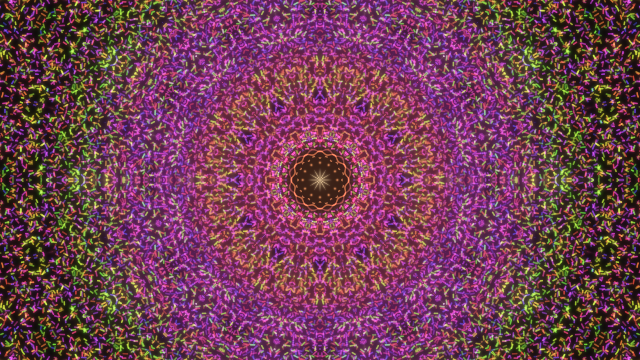
A Shadertoy shader for this background:

```glsl
// Kaleidoscope of neon confetti: the plane is folded into twelve mirrored wedges,
// filled with rotated grids of short glowing dashes, hued by radius and soft patches.
// A wine-coloured haze lies beneath, and a rosette of wavy rings and a star sits on top.

const float PI = 3.14159265;
const float WEDGE = PI / 6.0;

vec3 hash3(vec2 p) {
    vec3 q = vec3(dot(p, vec2(127.1, 311.7)), dot(p, vec2(269.5, 183.3)), dot(p, vec2(419.2, 371.9)));
    return fract(sin(q) * 43758.545);
}

mat2 turn(float a) {
    return mat2(cos(a), sin(a), -sin(a), cos(a));
}

vec3 hueColor(float h) {
    vec3 c = clamp(abs(mod(h * 6.0 + vec3(0.0, 4.0, 2.0), 6.0) - 3.0) - 1.0, 0.0, 1.0);
    return mix(vec3(1.0, 0.9, 0.85), c, 0.76);
}

float band(float r, float center, float width) {
    float d = (r - center) / width;
    return exp(-d * d);
}

float segment(vec2 p, vec2 halfAxis) {
    float t = clamp(dot(p, halfAxis) / dot(halfAxis, halfAxis), -1.0, 1.0);
    return length(p - halfAxis * t);
}

// Slow variation between -1 and 1 that gathers like hues into clusters
float patches(vec2 p) {
    return sin(p.x * 37.0 + 3.0 * sin(p.y * 29.0)) * cos(p.y * 45.0 + p.x * 13.0);
}

// Hues run from blue (0.66) over red (1.0) to green (1.3), never through cyan
float dashHue(vec2 p, vec3 rnd) {
    float r = length(p);
    float cluster = patches(p);
    float middle = 0.69 + 0.37 * rnd.x + 0.05 * cluster;
    middle += 0.05 * band(r, 0.13, 0.06) + 0.03 * band(r, 0.3, 0.06) - 0.03 * band(r, 0.5, 0.08);
    float rim = 0.67 + 0.5 * rnd.x + 0.1 * cluster;
    rim = mix(rim, 1.18 + 0.13 * rnd.x, step(rnd.z, 0.2 + 0.35 * band(r, 0.67, 0.07)));
    float hue = mix(middle, rim, step(rnd.y, smoothstep(0.42, 0.66, r)));
    float greenShare = 0.12 + 0.1 * band(r, 0.23, 0.04) + 0.05 * cluster;
    return clamp(rnd.z < greenShare ? 1.16 + 0.15 * rnd.x : hue, 0.66, 1.32);
}

vec3 dashLayer(vec2 q, float layer, float pixel) {
    const float CELL = 0.0205;
    mat2 rotation = turn(layer * 1.3 + 0.4);
    vec2 g = rotation * q / CELL;
    vec3 dark = vec3(1.0);
    for (int j = -1; j <= 1; j++)
    for (int i = -1; i <= 1; i++) {
        vec2 id = floor(g) + vec2(i, j);
        vec3 place = hash3(id + layer * 17.3);
        vec3 look = hash3(id + layer * 31.7 + 5.1);
        vec2 center = id + 0.2 + 0.6 * place.xy;
        vec2 home = center * CELL * rotation;
        float r = length(home);
        float angle = place.z * 2.0 * PI;
        vec2 axis = vec2(cos(angle), sin(angle)) * mix(0.002, 0.006, look.y);
        float d = segment((g - center) * CELL, axis);
        float core = 1.0 - smoothstep(0.0006, 0.0022 + pixel * 0.6, d);
        float glow = 0.2 * exp(-d / 0.0045);
        float rim = smoothstep(0.45, 0.85, r);
        float shown = step(fract(look.z * 7.0 + place.x), mix(0.95, 0.62, rim) + 0.12 * rim * patches(home.yx));
        shown *= smoothstep(0.08, 0.11, r);
        vec3 tint = hueColor(dashHue(home, look)) * mix(0.45, 1.0, place.y);
        dark *= 1.0 - tint * min(core * mix(0.56, 0.66, rim) + glow, 1.0) * shown;
    }
    return 1.0 - dark;
}

vec3 haze(vec2 p, float r, float a) {
    vec3 c = mix(vec3(0.23, 0.13, 0.09), vec3(0.27, 0.1, 0.15), smoothstep(0.05, 0.13, r));
    c = mix(c, vec3(0.24, 0.07, 0.23), smoothstep(0.28, 0.44, r));
    c = mix(c, vec3(0.03, 0.025, 0.02), smoothstep(0.46, 0.76, r));
    float onAxis = exp(-a * a * 80.0);
    c *= 1.0 - 0.6 * onAxis * (band(r, 0.23, 0.03) + band(r, 0.48, 0.03));
    c += vec3(0.05, 0.07, 0.01) * band(r, 0.67, 0.07) * onAxis;
    // Barred strip along the horizontal mirror line
    float bars = 0.5 + 0.5 * cos(abs(p.x) * 210.0);
    float strip = exp(-abs(p.y) / 0.016) * smoothstep(0.15, 0.25, r) * (1.0 - smoothstep(0.5, 0.8, r));
    return c + vec3(0.2, 0.14, 0.12) * bars * strip;
}

// Thin ring with soft edges, scaled by a strength that may vary around the circle
float ring(float r, float radius, float width, float strength) {
    return (1.0 - smoothstep(width * 0.3, width + 0.002, abs(r - radius))) * strength;
}

vec3 rosette(float r, float theta, float a) {
    float wave = cos(theta * 12.0);
    float beads = smoothstep(-0.3, 0.5, cos(theta * 24.0));
    float gaps = smoothstep(-0.2, 0.5, -cos(theta * 24.0));
    vec3 c = vec3(0.65, 0.34, 0.2) * ring(r, 0.076 + 0.004 * wave, 0.002, 0.85);
    c += vec3(0.5, 0.22, 0.2) * ring(r, 0.083 - 0.004 * wave, 0.002, 0.7);
    c += vec3(0.55, 0.32, 0.2) * ring(r, 0.064 - 0.003 * wave, 0.0015, beads);
    c += vec3(0.6, 0.13, 0.45) * ring(r, 0.094 + 0.003 * wave, 0.002, gaps);
    c += vec3(0.7, 0.14, 0.5) * ring(r, 0.107 + 0.003 * wave, 0.003, beads);
    c += vec3(0.3, 0.6, 0.15) * ring(r, 0.117, 0.002, gaps);
    c += vec3(0.6, 0.18, 0.45) * ring(r, 0.132 - 0.004 * wave, 0.003, gaps);
    c += vec3(0.45, 0.35, 0.15) * ring(r, 0.15, 0.002, beads);
    // Beads in the dark moat, then the pale star
    float bead = length(vec2(r - 0.048, a * 0.05));
    c += vec3(0.7, 0.42, 0.25) * exp(-bead * bead / 0.000012);
    float spoke = exp(-abs(a) * r / 0.0017) * (1.0 - smoothstep(0.02, 0.036, r));
    return c + vec3(0.6, 0.55, 0.42) * (0.75 * spoke + 0.5 * exp(-r * r / 0.0003));
}

void mainImage(out vec4 fragColor, in vec2 fragCoord) {
    vec2 p = (fragCoord - 0.5 * iResolution.xy) / iResolution.y;
    float r = length(p);
    float theta = atan(p.y, p.x + 1e-6);
    float a = abs(mod(theta + 0.5 * WEDGE, WEDGE) - 0.5 * WEDGE);
    vec2 folded = r * vec2(cos(a), sin(a));
    vec3 color = haze(p, r, a);
    for (int k = 0; k < 5; k++)
        color = 1.0 - (1.0 - color) * (1.0 - dashLayer(folded, float(k), 1.0 / iResolution.y));
    color += rosette(r, theta, a) * (1.0 - 0.4 * color);
    fragColor = vec4(clamp(color, 0.0, 1.0), 1.0);
}
```
